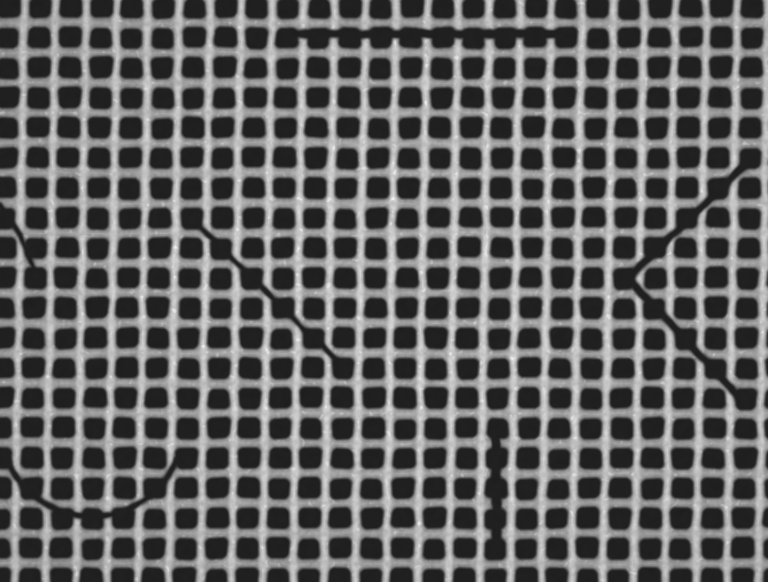
Give the GLSL for this pattern, as a Shadertoy shader.

```glsl
const vec2 PITCH = vec2(0.05326, 0.0516);
const vec2 ORIGIN = vec2(0.051, 0.006);
const vec2 HOLE_HALF = vec2(0.0191, 0.0182);
const float CORNER = 0.0105;
const float LEAN = 0.0175;
const float TAPER = 0.09;
const float TILT = 0.05;
const float JITTER = 0.0013;
const float WARP = 0.0025;
const float EDGE_SOFTNESS = 0.0036;
const float BRIDGE = 0.005;
const float HOLE_TONE = 0.125;
const float WEFT_TONE = 0.64;
const float WARP_TONE = 0.79;

// Breaks: start and end of each straight tear, then its half width
const int TEARS = 7;
const vec4 TEAR[TEARS] = vec4[TEARS](
    vec4(0.498, 0.942, 0.962, 0.942),
    vec4(0.851, 0.261, 0.854, 0.058),
    vec4(0.335, 0.619, 0.581, 0.378),
    vec4(1.289, 0.725, 1.079, 0.522),
    vec4(1.079, 0.522, 1.275, 0.313),
    vec4(0.000, 0.648, 0.034, 0.596),
    vec4(0.034, 0.596, 0.058, 0.540));
const float TEAR_HALF[TEARS] = float[TEARS](
    0.0075, 0.0085, 0.0045, 0.0065, 0.0065, 0.0048, 0.0042);
const vec2 ARC_CENTER = vec2(0.158, 0.271);
const float ARC_RADIUS = 0.158;
const float ARC_TOP = 0.21;
const float ARC_HALF = 0.0052;

vec2 hash2(vec2 p) {
    vec3 h = fract(p.xyx * vec3(0.1031, 0.1030, 0.0973));
    h += dot(h, h.yzx + 33.33);
    return fract((h.xx + h.yz) * h.zy) * 2.0 - 1.0;
}

float gradientNoise(vec2 p) {
    vec2 i = floor(p), f = p - i;
    vec2 u = f * f * f * (f * (f * 6.0 - 15.0) + 10.0);
    vec2 e = vec2(0.0, 1.0);
    float low = mix(dot(hash2(i), f), dot(hash2(i + e.yx), f - e.yx), u.x);
    float high = mix(dot(hash2(i + e.xy), f - e.xy), dot(hash2(i + e.yy), f - e.yy), u.x);
    return mix(low, high, u.y);
}

float smoothMin(float a, float b, float k) {
    float h = max(k - abs(a - b), 0.0) / k;
    return min(a, b) - 0.25 * h * h * k;
}

float roundedBox(vec2 p, vec2 halfSize, float radius) {
    vec2 q = abs(p) - halfSize + radius;
    return length(max(q, 0.0)) + min(max(q.x, q.y), 0.0) - radius;
}

float segment(vec2 p, vec2 a, vec2 b) {
    vec2 pa = p - a, ba = b - a;
    return length(pa - ba * clamp(dot(pa, ba) / dot(ba, ba), 0.0, 1.0));
}

// Mesh opening, tapered one way or the other as the weave alternates
float meshHole(vec2 q, vec2 cell) {
    float weave = mod(cell.x + cell.y, 2.0) * 2.0 - 1.0;
    vec2 r = hash2(cell + 71.0), s = hash2(cell + 193.0);
    q -= JITTER * r;
    vec2 bent = q;
    bent.x /= 1.0 + TAPER * (weave * 0.7 + s.x * 0.6) * q.y / HOLE_HALF.y;
    bent.y += TILT * (s.y - 0.4 * weave) * q.x;
    return roundedBox(bent, HOLE_HALF + 0.0008 * vec2(r.y, s.x), CORNER);
}

float tears(vec2 p) {
    p += 0.003 * vec2(gradientNoise(p * 28.0), gradientNoise(p * 28.0 + 50.0));
    float ragged = 0.0022 * gradientNoise(p * 60.0);
    float d = max(abs(length(p - ARC_CENTER) - ARC_RADIUS), p.y - ARC_TOP) - ARC_HALF;
    for (int i = 0; i < TEARS; i++)
        d = min(d, segment(p, TEAR[i].xy, TEAR[i].zw) - TEAR_HALF[i]);
    return d + ragged;
}

void mainImage(out vec4 fragColor, in vec2 fragCoord) {
    vec2 p = fragCoord / iResolution.y;
    float aspect = iResolution.x / iResolution.y;

    // Slightly leaning, uneven grid
    vec2 g = p - ORIGIN - vec2(LEAN * p.y, 0.0);
    g += WARP * vec2(gradientNoise(p * 6.0), gradientNoise(p * 6.0 + 20.0));
    vec2 cell = floor(g / PITCH + 0.5);
    vec2 q = g - cell * PITCH;

    float d = smoothMin(meshHole(q, cell), tears(p), BRIDGE);

    // Threads: bright uprights over dimmer crosswise strands
    vec2 across = abs(q) / PITCH;
    float thread = mix(WEFT_TONE, WARP_TONE, smoothstep(0.3, 0.47, across.x));
    float knot = smoothstep(0.3, 0.5, across.x) * smoothstep(0.3, 0.5, across.y);
    thread -= 0.05 * knot;
    thread += 0.07 * gradientNoise(p * 45.0) + 0.07 * gradientNoise(p * 130.0);
    thread += 0.10 * smoothstep(0.2, 0.5, gradientNoise(p * 95.0 + 9.0));
    thread *= 0.82 + 0.18 * smoothstep(0.0, 0.009, d);
    vec2 fromCenter = (p - vec2(0.55 * aspect, 0.52)) / vec2(aspect, 1.0);
    thread *= 1.04 - 0.22 * dot(fromCenter, fromCenter);

    float hollow = HOLE_TONE + 0.012 * gradientNoise(p * 70.0);
    float soft = max(EDGE_SOFTNESS, 0.75 / iResolution.y);
    float tone = mix(hollow, thread, smoothstep(-soft, soft, d));
    fragColor = vec4(vec3(clamp(tone, 0.0, 1.0)), 1.0);
}
```
